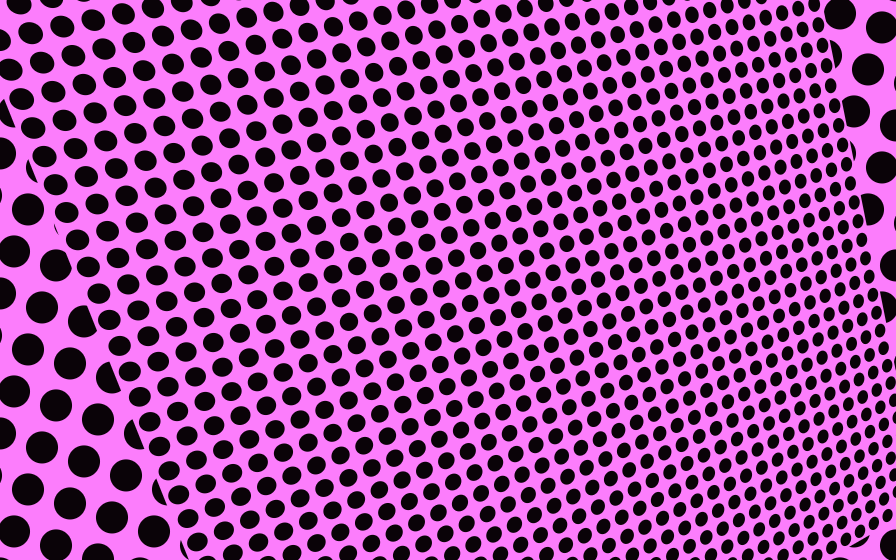
This pattern is drawn by a Shadertoy shader. Its source:

```glsl
const vec3 PAPER = vec3(0.99, 0.49, 0.99);
const vec3 INK = vec3(0.04, 0.01, 0.03);
const float DOT_RADIUS = 0.362;                    // in cells

// Flat backdrop lattice, in canvas heights from the centre
const vec2 BACK_ORIGIN = vec2(-0.75, -0.124);
const vec2 BACK_STEP = vec2(0.075, -0.025);

// Tilted sheet: a dot centre, the steps to its neighbours, and the perspective
const vec2 SHEET_ORIGIN = vec2(-0.0375, 0.0667);
const vec2 COLUMN_STEP = vec2(0.0403, 0.01354);
const vec2 ROW_STEP = vec2(0.01292, -0.04167);
const vec2 PERSPECTIVE = vec2(0.0099, 0.0058);
const vec2 SHEET_CENTRE = vec2(5.0);               // in cells
const float SHEET_HALF_SIZE = 17.5;

// Coverage of the region where dist < 0, softened over one pixel
float coverage(float dist) {
    float pixel = max(length(vec2(dFdx(dist), dFdy(dist))), 1e-4);
    return clamp(0.5 - dist / pixel, 0.0, 1.0);
}

// One dot centred on every integer cell
float dots(vec2 cell) {
    vec2 local = fract(cell + 0.5) - 0.5;
    return coverage(length(local) - DOT_RADIUS);
}

vec2 backdropCell(vec2 p) {
    vec2 q = p - BACK_ORIGIN;
    vec2 across = vec2(BACK_STEP.y, -BACK_STEP.x);
    return vec2(dot(q, BACK_STEP), dot(q, across)) / dot(BACK_STEP, BACK_STEP);
}

// Inverse projection from the canvas onto the sheet
vec2 sheetCell(vec2 p) {
    vec2 q = p - SHEET_ORIGIN;
    mat2 projection = mat2(COLUMN_STEP - PERSPECTIVE.x * q,
                           ROW_STEP - PERSPECTIVE.y * q);
    return inverse(projection) * q;
}

void mainImage(out vec4 fragColor, in vec2 fragCoord) {
    vec2 p = (fragCoord - 0.5 * iResolution.xy) / iResolution.y;

    vec2 sheet = sheetCell(p);
    vec2 fromCentre = abs(sheet - SHEET_CENTRE);
    float sheetMask = coverage(max(fromCentre.x, fromCentre.y) - SHEET_HALF_SIZE);

    // The sheet hides the backdrop dots beneath it
    float ink = mix(dots(backdropCell(p)), dots(sheet), sheetMask);
    fragColor = vec4(mix(PAPER, INK, ink), 1.0);
}
```
